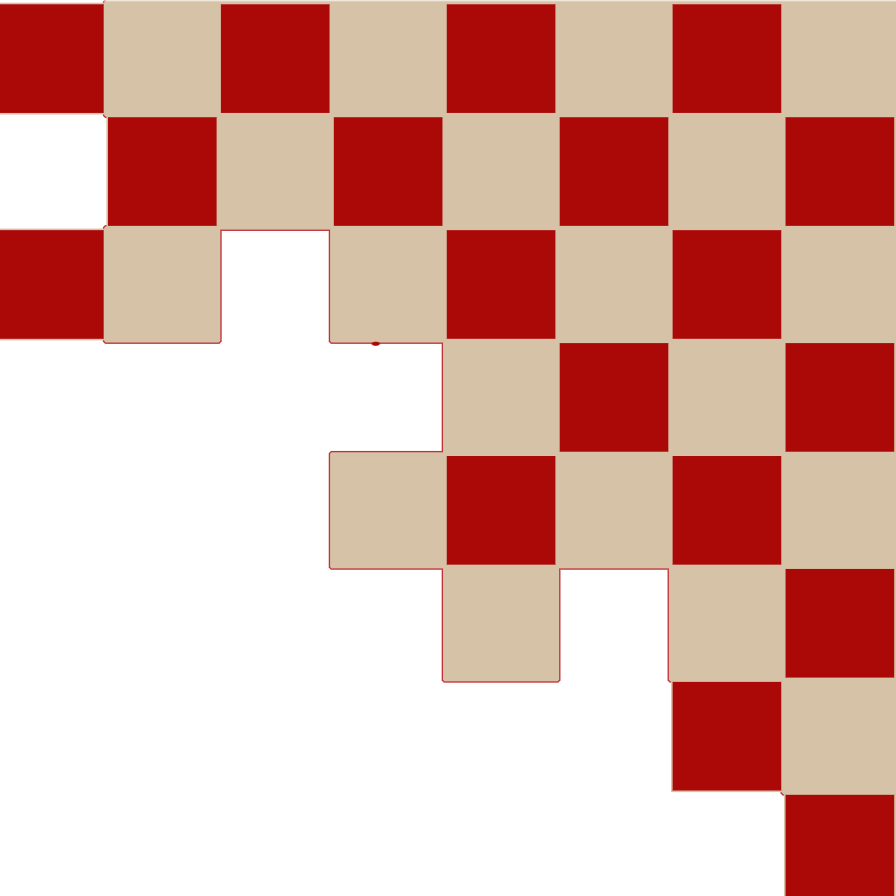
Give the GLSL for this pattern, as a Shadertoy shader.

```glsl
// A broken checkerboard of deep red and tan squares on white. Each row is
// filled from its own first column to the right, apart from two gaps.
// Distances to nearby squares give the fills, the rims and the thin lines.

const vec3 WHITE = vec3(1.0);
const vec3 TAN = vec3(0.84, 0.76, 0.65);
const vec3 RED = vec3(0.67, 0.03, 0.03);
const vec3 LINE = vec3(0.76, 0.20, 0.22);

const float CELLS = 7.934;                  // squares across the canvas
const vec2 BOARD_SHIFT = vec2(0.063, -0.019);

// First filled column of each row, starting one row above the canvas
const int FIRST_COLUMN[10] = int[10](1, 0, 1, 0, 4, 3, 4, 6, 7, 8);

bool isFilled(ivec2 cell) {
    bool gap = cell == ivec2(2) || cell == ivec2(5);
    return cell.x >= FIRST_COLUMN[clamp(cell.y + 1, 0, 9)] && !gap;
}

float squareDistance(vec2 p, float halfSize) {
    vec2 a = abs(p) - halfSize;
    return max(a.x, a.y);
}

// Square with its corners cut off along the diagonal
float cutSquareDistance(vec2 p, float halfSize, float cornerSum) {
    vec2 a = abs(p);
    return max(squareDistance(p, halfSize), (a.x + a.y - cornerSum) * 0.7071);
}

float coverage(float d, float pixel) {
    return clamp(0.5 - d / pixel, 0.0, 1.0);
}

// Nearest tan distance in x, nearest red distance in y
vec2 boardDistances(vec2 p) {
    vec2 nearest = vec2(10.0);
    ivec2 home = ivec2(floor(p));
    for (int j = -1; j <= 1; j++) {
        for (int i = -1; i <= 1; i++) {
            ivec2 cell = home + ivec2(i, j);
            if (!isFilled(cell)) continue;
            vec2 local = p - vec2(cell) - 0.5;
            if (((cell.x + cell.y) & 1) == 0)
                nearest.y = min(nearest.y, squareDistance(local, 0.481));
            else
                nearest.x = min(nearest.x, cutSquareDistance(local, 0.514, 1.015));
        }
    }
    return nearest;
}

void mainImage(out vec4 fragColor, in vec2 fragCoord) {
    // Board coordinates run down from the top left
    vec2 uv = fragCoord / iResolution.xy;
    vec2 p = vec2(uv.x, 1.0 - uv.y) * CELLS + BOARD_SHIFT;
    float pixel = CELLS / min(iResolution.x, iResolution.y);
    vec2 d = boardDistances(p);

    // Thin red line around the tan squares, then their fill
    vec3 color = mix(WHITE, LINE, coverage(d.x - 0.012, pixel));
    color = mix(color, TAN, coverage(d.x, pixel));

    // Narrow tan rim around the red squares, then their fill
    color = mix(color, TAN, coverage(d.y - 0.014, pixel));
    color = mix(color, RED, coverage(d.y, pixel));

    // Small red fleck on one edge
    vec2 fleck = (p - vec2(3.39, 3.025)) * vec2(0.5, 1.0);
    color = mix(color, RED, coverage(length(fleck) - 0.018, pixel));

    // Pale hairline along the top of the canvas
    float hairline = coverage(1.0 - uv.y - 0.0015, 1.0 / iResolution.y);
    color = mix(color, WHITE, 0.6 * hairline);

    fragColor = vec4(color, 1.0);
}
```
